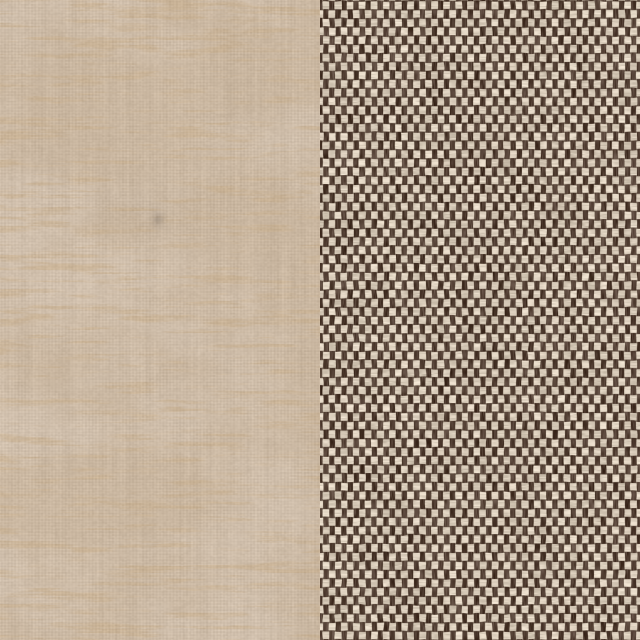
A Shadertoy shader for this texture:

```glsl
// Two upholstery fabrics side by side: plain beige linen and a brown and cream basket weave.

const float SPLIT = 0.5;                         // border between the fabrics
const vec2 WEAVE_PITCH = vec2(0.01885, 0.01368); // pair of blocks across, one row up
const vec2 WEAVE_ORIGIN = vec2(0.5, 0.0);
const vec2 CREAM_HALF = vec2(0.275, 0.42);       // block half sizes in pitch units
const vec2 BROWN_HALF = vec2(0.205, 0.56);
const float BLOCK_SOFT = 0.0011;
const float WOBBLE = 0.0016;
const vec2 LINEN_THREADS = vec2(190.0, 205.0);   // threads per canvas side
const vec2 STAIN = vec2(0.247, 0.657);
const vec3 LINEN = vec3(0.792, 0.718, 0.631);
const vec3 LINEN_PALE = vec3(0.830, 0.768, 0.700);
const vec3 LINEN_GOLD = vec3(0.765, 0.670, 0.545);
const vec3 CREAM = vec3(0.855, 0.805, 0.735);
const vec3 GAP = vec3(0.490, 0.430, 0.370);
const vec3 BROWN = vec3(0.315, 0.240, 0.195);

float hash(vec2 p) {
    vec3 q = fract(vec3(p.xyx) * 0.1031);
    q += dot(q, q.yzx + 33.33);
    return fract((q.x + q.y) * q.z);
}

float noise(vec2 p) {
    vec2 cell = floor(p), f = fract(p);
    f = f * f * (3.0 - 2.0 * f);
    return mix(mix(hash(cell), hash(cell + vec2(1, 0)), f.x),
               mix(hash(cell + vec2(0, 1)), hash(cell + vec2(1, 1)), f.x), f.y);
}

float fbm(vec2 p) {
    float sum = 0.0, gain = 0.5;
    for (int i = 0; i < 4; i++) {
        sum += gain * noise(p);
        p = p * 2.03 + 17.1;
        gain *= 0.5;
    }
    return sum / 0.9375;
}

// Coverage of a soft rounded box; all lengths in canvas units.
float block(vec2 p, vec2 halfSize, float soft) {
    float radius = 0.0014;
    vec2 d = abs(p) - halfSize + radius;
    float dist = length(max(d, 0.0)) + min(max(d.x, d.y), 0.0) - radius;
    return 1.0 - smoothstep(-soft, soft, dist);
}

vec3 linen(vec2 uv) {
    // Cloudy tone and long slubs along the weft
    float cloud = fbm(uv * vec2(5.0, 9.0) + 3.0);
    float slub = fbm(uv * vec2(14.0, 150.0) + 9.0);
    float warpTone = noise(uv * vec2(170.0, 7.0) + 40.0);
    vec3 col = mix(LINEN, LINEN_PALE, 0.7 * smoothstep(0.42, 0.78, cloud));
    col = mix(col, LINEN_GOLD, 0.65 * smoothstep(0.48, 0.80, slub));
    col += 0.035 * (slub - 0.5) + 0.028 * (warpTone - 0.5);

    // Fine crossing threads with uneven strength
    vec2 thread = cos(6.28318 * uv * LINEN_THREADS);
    float strength = 0.5 + noise(uv * vec2(35.0, 60.0));
    col += strength * (0.011 * thread.x + 0.010 * thread.y);
    col += 0.035 * (noise(uv * vec2(260.0, 390.0)) - 0.5);

    // Faint grey stains
    vec2 s = (uv - STAIN) / vec2(0.009, 0.012);
    vec2 halo = (uv - STAIN + vec2(0.035, -0.015)) / vec2(0.085, 0.035);
    col -= 0.10 * exp(-dot(s, s)) * vec3(1.0, 0.92, 0.78);
    col -= 0.018 * exp(-dot(halo, halo));
    return col;
}

vec3 basketWeave(vec2 uv) {
    float soft = max(BLOCK_SOFT, 0.7 / iResolution.y);
    vec2 bend = vec2(noise(uv * 75.0), noise(uv * 75.0 + 31.0)) - 0.5;
    vec2 p = uv - WEAVE_ORIGIN + WOBBLE * bend;
    float row = floor(p.y / WEAVE_PITCH.y);
    float cream = 0.0, brown = 0.0, creamTone = 0.0, brownTone = 0.0;

    // Neighbouring rows overlap, so each pixel gathers three of them
    for (int i = -1; i <= 1; i++) {
        float r = row + float(i);
        float x = p.x / WEAVE_PITCH.x + 0.5 * mod(r, 2.0);
        float y = p.y / WEAVE_PITCH.y - r - 0.5;
        float brownId = floor(x + 0.5), creamId = floor(x);
        vec2 brownPos = vec2(x - brownId, y) * WEAVE_PITCH;
        vec2 creamPos = vec2(x - creamId - 0.5, y) * WEAVE_PITCH;
        float b = block(brownPos, BROWN_HALF * WEAVE_PITCH, soft);
        float c = block(creamPos, CREAM_HALF * WEAVE_PITCH, soft);
        brownTone = mix(brownTone, hash(vec2(brownId, r + 7.0)) - 0.5, b);
        creamTone = mix(creamTone, hash(vec2(creamId + 90.0, r)) - 0.5 - 0.9 * y * y, c);
        brown = max(brown, b);
        cream = max(cream, c);
    }

    // Fibres run up the brown yarn and across the cream yarn
    float upright = noise(uv * vec2(520.0, 110.0)) - 0.5;
    float across = noise(uv * vec2(110.0, 480.0)) - 0.5;
    vec3 brownCol = BROWN + 0.10 * brownTone + 0.15 * upright;
    vec3 creamCol = CREAM + 0.09 * creamTone + 0.13 * across;
    vec3 col = mix(GAP + 0.10 * across, brownCol, brown);
    col = mix(col, creamCol, cream);
    return col + 0.04 * (fbm(uv * 8.0) - 0.5);
}

void mainImage(out vec4 fragColor, in vec2 fragCoord) {
    vec2 uv = fragCoord / iResolution.xy;
    float pixel = 0.5 / iResolution.x;
    float side = smoothstep(SPLIT - pixel, SPLIT + pixel, uv.x);
    vec3 col = mix(linen(uv), basketWeave(uv), side);
    fragColor = vec4(clamp(col, 0.0, 1.0), 1.0);
}
```
